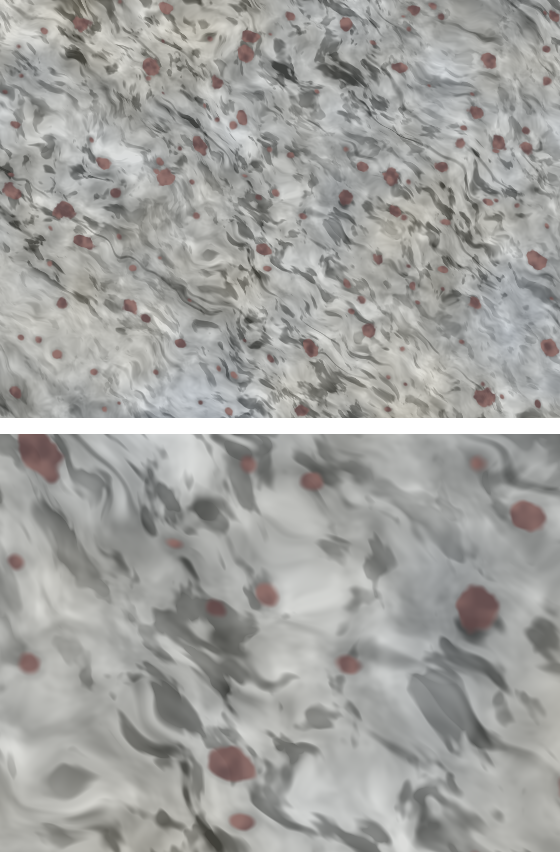
Top: the whole. Bottom: its middle third, enlarged.
Give the GLSL for this texture, as a Shadertoy shader.

```glsl
// Pale grey foliated granite with dark mica flecks, red garnets and a white vein.
#define TILT 0.68
#define BASE_TONE 0.672
#define CLOUD_CONTRAST 0.34
#define GRAIN_CONTRAST 0.27
#define FLECK_DEPTH 0.25
#define STREAK_DEPTH 0.17
#define GARNET_CELL 0.112
#define GARNET_SHARE 0.5
#define GARNET_DARK vec3(0.38, 0.28, 0.28)
#define GARNET_LIGHT vec3(0.56, 0.42, 0.40)

float hash(vec2 p) {
    vec3 h = fract(vec3(p.xyx) * 0.1031);
    h += dot(h, h.yzx + 33.33);
    return fract((h.x + h.y) * h.z);
}

float noise(vec2 p) {
    vec2 i = floor(p), f = fract(p);
    f = f * f * (3.0 - 2.0 * f);
    vec2 e = vec2(0.0, 1.0);
    return mix(mix(hash(i), hash(i + e.yx), f.x),
               mix(hash(i + e.xy), hash(i + e.yy), f.x), f.y);
}

float fbm(vec2 p, int octaves) {
    float sum = 0.0, weight = 0.5, total = 0.0;
    for (int i = 0; i < octaves; i++) {
        sum += weight * noise(p);
        total += weight;
        weight *= 0.5;
        p = p * 2.03 + 17.3;
    }
    return sum / total;
}

mat2 rotation(float a) {
    float c = cos(a), s = sin(a);
    return mat2(c, s, -s, c);
}

// Signed distance to the nearest scattered garnet, with ragged edges
float garnetDistance(vec2 p, float cell, float share, vec2 radii, float seed) {
    float ragged = (fbm(p * 45.0 + seed, 3) - 0.5) * 0.8;
    vec2 home = floor(p / cell);
    float nearest = 1.0;
    for (int y = -1; y <= 1; y++)
    for (int x = -1; x <= 1; x++) {
        vec2 id = home + vec2(x, y);
        vec2 key = id + 50.0 + seed;
        if (hash(key) > share) continue;
        vec2 jitter = vec2(hash(key + 11.7), hash(key + 29.1));
        float radius = mix(radii.x, radii.y, pow(hash(key + 43.9), 1.5));
        vec2 d = rotation(TILT + hash(key + 71.3) - 0.5) * (p - (id + 0.1 + 0.8 * jitter) * cell);
        d.y *= 1.0 + 0.6 * hash(key + 5.3);
        nearest = min(nearest, length(d) - radius * (1.0 + 1.6 * ragged));
    }
    return nearest;
}

void mainImage(out vec4 fragColor, in vec2 fragCoord) {
    vec2 p = fragCoord / iResolution.y;

    // Foliation coordinates: x runs along the layers, y across them
    vec2 q = rotation(TILT) * p;
    vec2 bend = vec2(fbm(p * 5.0, 3), fbm(p * 5.0 + 40.0, 3)) - 0.5;
    vec2 curl = vec2(noise(p * 32.0 + 9.0), noise(p * 32.0 + 60.0)) - 0.5;
    vec2 layer = q + bend * 0.09 + curl * 0.014;

    // Feldspar clouds and fine grain
    float clouds = fbm(layer * vec2(6.0, 12.0) + 20.0, 4) - 0.5;
    float grain = fbm(layer * vec2(34.0, 52.0) + 80.0, 3) - 0.5;
    float tone = BASE_TONE + CLOUD_CONTRAST * clouds + GRAIN_CONTRAST * grain;
    float pale = fbm(layer * vec2(13.0, 22.0) + 130.0, 4);
    tone += 0.07 * smoothstep(0.52, 0.68, pale);

    // White vein, fading out along the layers
    float across = q.y + bend.y * 0.07 + curl.y * 0.012;
    float vein = smoothstep(0.165, 0.19, across) * smoothstep(0.35, 0.325, across);
    vein *= smoothstep(0.26, 0.1, q.x + bend.x * 0.3);
    tone = mix(tone, 0.735 + 0.22 * grain + 0.12 * clouds, vein * 0.85);

    // Mica flecks in two slightly different directions
    float crowd = smoothstep(0.3, 0.62, fbm(q * vec2(3.5, 7.0) + 210.0, 3));
    float fleckA = fbm(layer * vec2(21.0, 50.0) + 300.0, 3);
    float fleckB = fbm(rotation(0.35) * layer * vec2(30.0, 62.0) + 350.0, 3);
    float flecks = smoothstep(0.57, 0.74, fleckA) + 0.75 * smoothstep(0.61, 0.76, fleckB);
    flecks = min(flecks, 1.0) * mix(0.45, 1.15, crowd) * (1.0 - 0.7 * vein);

    // Long broken dark streaks following the layers
    float ridge = abs(fbm(layer * vec2(2.6, 13.0) + 400.0, 3) - 0.5);
    float broken = smoothstep(0.42, 0.62, fbm(layer * vec2(10.0, 26.0) + 450.0, 3));
    float streaks = smoothstep(0.045, 0.005, ridge) * broken * (1.0 - vein);
    float veinEdge = smoothstep(0.022, 0.004, abs(across - 0.148)) * smoothstep(0.3, 0.15, q.x);
    streaks = max(streaks, veinEdge * (0.5 + 0.5 * broken));
    tone -= FLECK_DEPTH * flecks + STREAK_DEPTH * streaks;
    tone = clamp(tone, 0.25, 0.86);

    // Nearly neutral stone with cool and warm patches
    float tint = fbm(p * 4.0 + 500.0, 3) - 0.5 + 0.1 * (p.x - 0.7);
    vec3 color = tone + tint * vec3(-0.05, -0.005, 0.08) + vec3(0.0, 0.004, -0.008);

    // Large and small garnets
    float large = garnetDistance(p, GARNET_CELL, GARNET_SHARE, vec2(0.010, 0.025), 3.0);
    float small = garnetDistance(p, GARNET_CELL * 0.6, 0.2, vec2(0.005, 0.011), 170.0);
    float d = min(large, small);
    float mottle = fbm(p * 58.0 + 600.0, 2);
    vec3 garnet = mix(GARNET_DARK, GARNET_LIGHT, smoothstep(0.2, 0.8, mottle));
    color *= 1.0 - 0.1 * smoothstep(0.012, 0.0, d);
    color = mix(color, garnet, 0.88 * smoothstep(0.003, -0.004, d));

    fragColor = vec4(color, 1.0);
}
```
